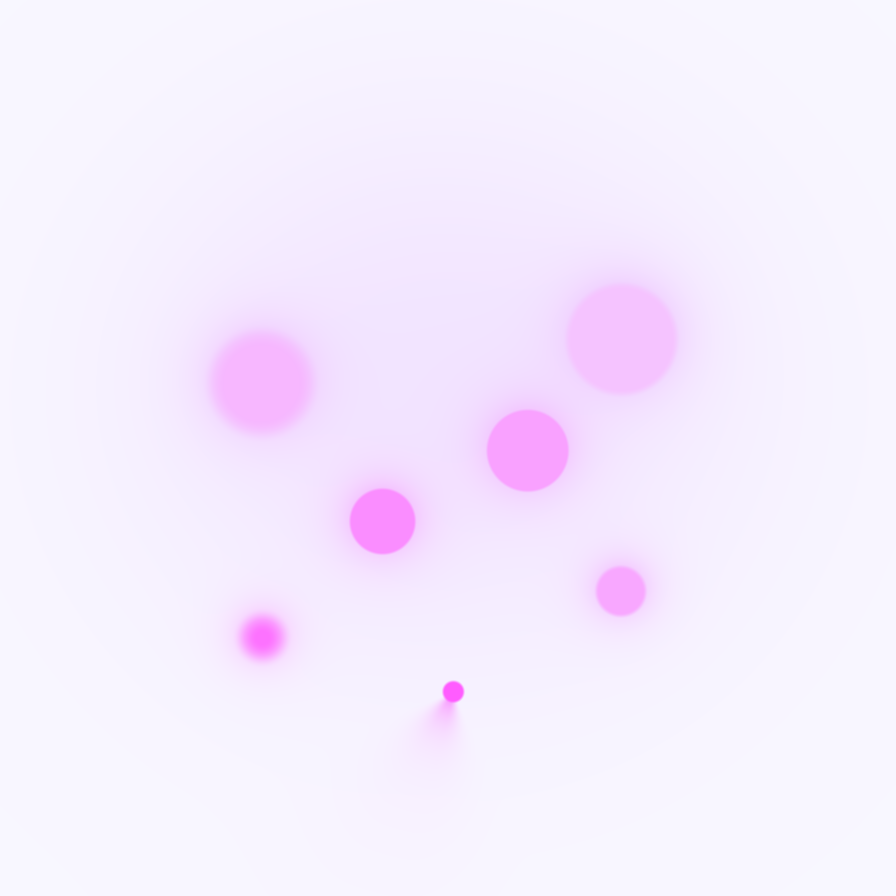
Write a Shadertoy shader that draws this background.

```glsl
// Soft magenta discs floating in a pale lilac haze.
// A broad Gaussian tints the ground, each disc adds an exponential halo and a
// feathered fill, and the smallest disc casts a fading cone of light downward.

const int COUNT = 7;

// Centre, radius and saturation, listed from far to near
const vec4 DISCS[COUNT] = vec4[COUNT](
    vec4(0.694, 0.621, 0.0610, 0.06),
    vec4(0.292, 0.572, 0.0540, 0.17),
    vec4(0.589, 0.497, 0.0455, 0.37),
    vec4(0.427, 0.418, 0.0365, 0.55),
    vec4(0.693, 0.340, 0.0275, 0.31),
    vec4(0.293, 0.288, 0.0200, 0.80),
    vec4(0.506, 0.228, 0.0117, 1.00));

// Feather width of each rim
const float FEATHER[COUNT] = float[COUNT](0.005, 0.013, 0.002, 0.002, 0.003, 0.014, 0.002);

float gaussian(vec2 p, vec2 sigma) {
    p /= sigma;
    return exp(-0.5 * dot(p, p));
}

// Light falling from the origin, leaning slightly left
float lightCone(vec2 p) {
    float dist = length(p);
    float angle = atan(p.x, -p.y) + 0.38;
    float lobe = 1.0 - smoothstep(0.1, 0.85, abs(angle));
    return lobe * (0.85 * exp(-dist / 0.024) + 0.06 * exp(-dist / 0.13));
}

void mainImage(out vec4 fragColor, in vec2 fragCoord) {
    float side = min(iResolution.x, iResolution.y);
    vec2 uv = (fragCoord - 0.5 * iResolution.xy) / side + 0.5;
    float pixel = 1.0 / side;

    // Pale ground with a violet haze above the middle
    vec3 color = vec3(0.974, 0.968, 1.0);
    color = mix(color, vec3(0.935, 0.855, 1.0),
                0.75 * gaussian(uv - vec2(0.49, 0.575), vec2(0.21, 0.19)));
    color = mix(color, vec3(0.955, 0.92, 1.0),
                0.35 * gaussian(uv - vec2(0.49, 0.5), vec2(0.27, 0.27)));

    // Halos, a little stronger above each disc
    for (int i = 0; i < COUNT; i++) {
        vec2 p = uv - DISCS[i].xy;
        float radius = DISCS[i].z;
        float dist = length(p);
        float outside = max(dist - radius, 0.0);
        float lift = 1.0 + 0.2 * p.y / max(dist, radius);
        float strength = 0.5 * smoothstep(0.012, 0.019, radius) * lift;
        vec3 tint = mix(vec3(0.93, 0.76, 1.0), vec3(0.99, 0.60, 1.0), DISCS[i].w);
        color = mix(color, tint, strength * exp(-outside / (0.012 + 0.28 * radius)));
    }

    // Cone below the smallest disc
    color = mix(color, vec3(0.98, 0.40, 1.0), lightCone(uv - DISCS[COUNT - 1].xy));

    // Disc fills
    for (int i = 0; i < COUNT; i++) {
        float edge = length(uv - DISCS[i].xy) - DISCS[i].z;
        float soft = max(FEATHER[i], pixel);
        vec3 fill = mix(vec3(0.96, 0.79, 1.0), vec3(1.0, 0.36, 1.0), DISCS[i].w);
        color = mix(color, fill, 1.0 - smoothstep(-soft, soft, edge));
    }

    fragColor = vec4(color, 1.0);
}
```
